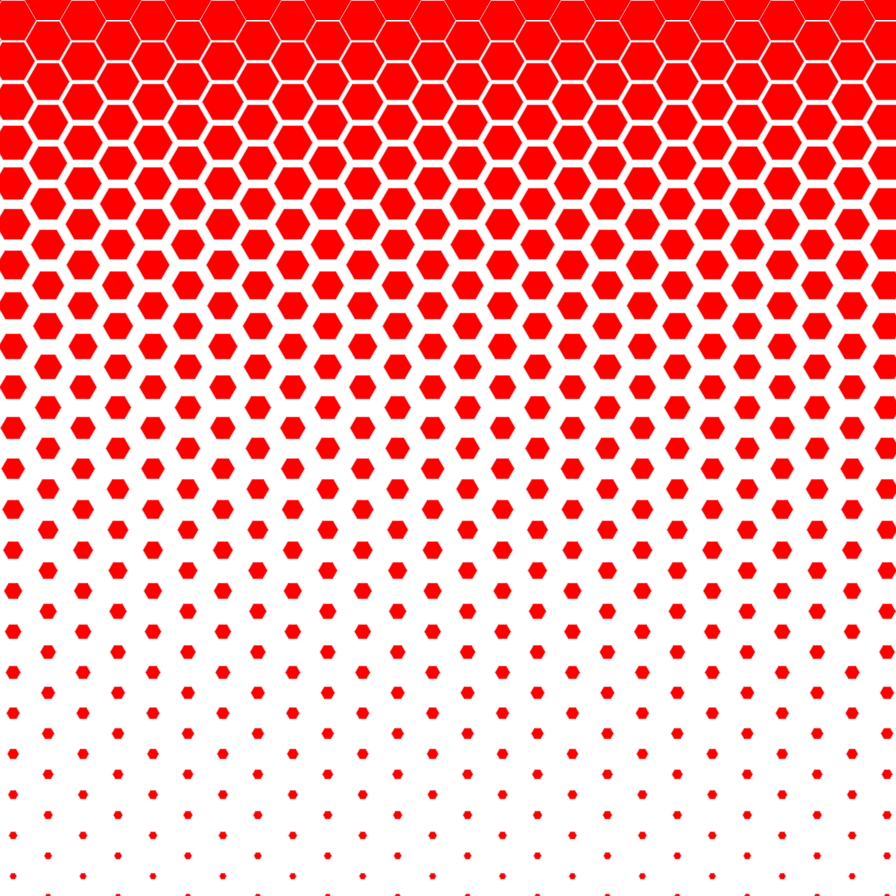
Give the GLSL for this pattern, as a three.js fragment shader.

```glsl
varying vec2 vUv;

// Signed distance to a flat-topped hexagon with the given apothem
float hexagonDistance(vec2 p, float apothem) {
  p = abs(p);
  return max(p.y, dot(p, vec2(0.8660254, 0.5))) - apothem;
}

// Nearest hexagon of a rectangular lattice; size grows with its centre height
float latticeDistance(vec2 p, vec2 origin, vec2 pitch) {
  vec2 centre = origin + pitch * floor((p - origin) / pitch + 0.5);
  float h = centre.y;
  float apothem = 0.003 + h * (0.01556 + 0.00406 * h);
  return hexagonDistance(p - centre, apothem);
}

void main() {
  vec2 pitch = vec2(0.07803, 0.04548);
  vec2 origin = vec2(0.0147, 0.0221);

  // Two lattices offset by half a pitch form the honeycomb
  float d = 1.0;
  for (int i = 0; i < 2; i++) {
    vec2 shift = 0.5 * pitch * float(i);
    d = min(d, latticeDistance(vUv, origin + shift, pitch));
  }

  // Red cells with soft edges on white
  vec3 red = vec3(1.0, 0.0, 0.0);
  vec3 white = vec3(1.0);
  gl_FragColor = vec4(mix(red, white, smoothstep(-0.0011, 0.0011, d)), 1.0);
}
```
